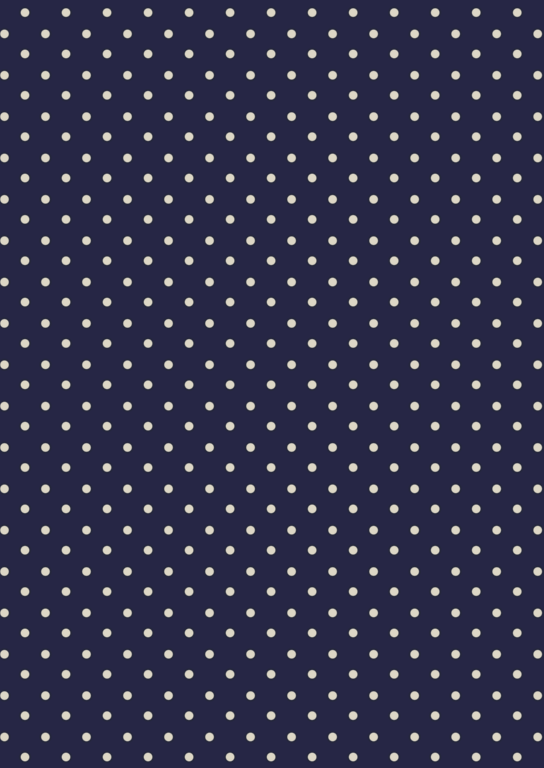
Give the GLSL for this pattern, as a Shadertoy shader.

```glsl
// Cream polka dots in staggered rows on navy cloth.

// Distance to the nearest centre of a dot lattice passing through origin.
float latticeDistance(vec2 p, vec2 origin, vec2 pitch) {
    vec2 cell = fract((p - origin) / pitch + 0.5) - 0.5;
    return length(cell * pitch);
}

void mainImage(out vec4 fragColor, in vec2 fragCoord) {
    // Canvas height is one unit; width keeps the 362:512 proportion
    vec2 p = fragCoord / iResolution.xy * vec2(0.707, 1.0);

    // Two interleaved lattices, the second shifted by about half a pitch
    vec2 pitch = vec2(0.05331, 0.05385);
    vec2 origin = vec2(0.0325, 0.0143);
    float d = min(latticeDistance(p, origin, pitch),
                  latticeDistance(p, origin + vec2(-0.0267, 0.0261), pitch));

    // Navy ground, a little duller close to each dot
    vec3 navy = vec3(0.148, 0.150, 0.270);
    vec3 dullNavy = vec3(0.140, 0.150, 0.235);
    vec3 color = mix(dullNavy, navy, smoothstep(0.0070, 0.0090, d));

    // Cream dots with a soft printed edge
    float edge = max(0.0012, 0.75 / iResolution.y);
    float dot_ = 1.0 - smoothstep(-edge, edge, d - 0.0056);
    color = mix(color, vec3(0.865, 0.845, 0.775), dot_);

    fragColor = vec4(color, 1.0);
}
```
